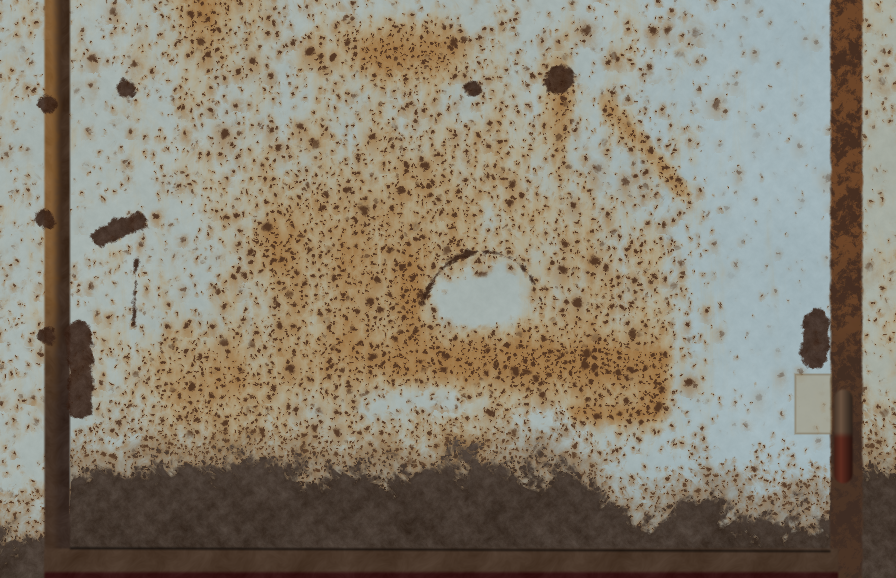
Write a WebGL 1 fragment shader that draws this texture.

```glsl
precision highp float;
// Weathered pale metal door in a rusty frame, dark with grime along its foot.
// Soft ellipses set where corrosion gathers, cellular noise scatters ragged
// pits inside them, and warped layered sines roughen stains and edges.
uniform vec2 u_resolution;

const float EDGE = .003;

vec2 hash2(vec2 p) {
  p = vec2(dot(p, vec2(127.1, 311.7)), dot(p, vec2(269.5, 183.3)));
  return fract(sin(p) * 43758.5);
}

// Layered sines, each octave turned and warped
float waves(vec2 p) {
  float sum = 0., gain = .6;
  for (int i = 0; i < 5; i++) {
    p += .4 * sin(p.yx * 1.3 + 1.7);
    sum += gain * sin(p.x) * cos(p.y);
    p = mat2(1.5, 1.2, -1.2, 1.5) * p + 2.3;
    gain *= .68;
  }
  return sum;
}

float blob(vec2 p, float x, float y, float rx, float ry) {
  vec2 q = (p - vec2(x, y)) / vec2(rx, ry);
  return exp(-dot(q, q));
}

float segment(vec2 p, float ax, float ay, float bx, float by) {
  vec2 d = vec2(bx - ax, by - ay);
  p -= vec2(ax, ay);
  return length(p - d * clamp(dot(p, d) / dot(d, d), 0., 1.));
}

float stroke(float dist, float halfWidth) {
  return 1. - smoothstep(halfWidth - EDGE, halfWidth + EDGE, dist);
}

float band(float x, float lo, float hi) {
  return stroke(abs(x - .5 * (lo + hi)), .5 * (hi - lo));
}

// Cellular pits: x is the dark core, y the halo running downward
vec2 pits(vec2 p, float scale, float amount) {
  vec2 cell = floor(p * scale), f = fract(p * scale), result = vec2(0.);
  for (int j = -1; j <= 1; j++) {
    for (int i = -1; i <= 1; i++) {
      vec2 o = vec2(float(i), float(j));
      vec2 d = f - o - hash2(cell + o), traits = hash2(cell + o + 71.3);
      float present = smoothstep(traits.x - .06, traits.x + .06, amount);
      float r = mix(.15, .46, traits.y * traits.y);
      float core = 1. - smoothstep(r * .5, r * 1.2, length(d));
      d.y *= d.y < 0. ? .5 : 1.;
      result = max(result, present * vec2(core, exp(-dot(d, d) / (r * r * 4.))));
    }
  }
  return result;
}

// How strongly the sheet is corroded at each place
float corrosion(vec2 p) {
  float a = .65 * blob(p, .36, 1., .09, .11);
  a += .65 * blob(p, .7, .91, .13, .05);
  a += .45 * blob(p, .64, .59, .2, .17);
  a += .45 * blob(p, .48, .56, .05, .09);
  a += .65 * blob(p, .71, .49, .025, .05);
  a += .5 * blob(p, .8, .38, .25, .055);
  a += .35 * blob(p, .34, .37, .09, .09);
  a += .35 * blob(p, 1.06, .34, .1, .06);
  a += .38 * blob(p, .6, .31, .5, .15);
  a += .3 * blob(p, 1., .52, .24, .22);
  a += .17 * blob(p, .65, .8, .6, .25);
  a += .45 * blob(p, .97, .83, .025, .1);
  float line = min(segment(p, .9, .376, 1.14, .38), segment(p, 1., .285, 1.13, .285));
  line = min(line, segment(p, 1.13, .285, 1.14, .38));
  line = min(line, segment(p, 1.05, .82, 1.18, .67));
  a += .5 * exp(-line * line * 4e3);
  a -= .75 * blob(p, .83, .475, .08, .05);
  a -= .5 * blob(p, .74, .31, .1, .035);
  return a - .45 * blob(p, .95, .25, .06, .05);
}

// Distance to solid rust: patches, scrapes and beam lumps
float scars(vec2 p) {
  float d = length(p - vec2(.968, .862)) - .023;
  d = min(d, segment(p, .175, .59, .24, .618) - .013);
  d = min(d, length(p - vec2(.216, .846)) - .014);
  d = min(d, length(p - vec2(.818, .848)) - .011);
  d = min(d, segment(p, .14, .3, .137, .42) - .02);
  d = min(d, segment(p, 1.41, .39, 1.41, .44) - .022);
  d = min(d, segment(p, .232, .44, .236, .55));
  for (int i = 0; i < 3; i++)
    d = min(d, length(p - vec2(.08, .42 + .2 * float(i))) - .014);
  vec2 q = (p - vec2(.835, .45)) / vec2(.105, .115);
  return min(d, abs(length(q) - 1.) * .105 + .1 * max(.2 - q.y, 0.));
}

void main() {
  vec2 p = gl_FragCoord.xy / u_resolution.y;
  float broad = waves(p * 13.), rough = waves(p * 47. + 5.), grain = waves(p * 150.);
  float drips = waves(p * vec2(60., 7.)), door = band(p.x, .121, 1.437);

  // Height of grime above the foot
  float depth = .19 - .085 * smoothstep(.95, 1.15, p.x) + .05 * blob(p, 1.22, .14, .05, .2);
  depth = mix(depth, mix(.07, .2, step(.8, p.x)), 1. - door);
  depth += .03 * broad + .03 * rough + .012 * grain - p.y;

  // Paint, warm stains and rust pits
  vec3 col = mix(vec3(.65, .69, .675), vec3(.63, .7, .72), smoothstep(.8, 1.4, p.x));
  col = mix(col, vec3(.66, .65, .57), .6 * step(1.49, p.x)) + .015 * broad + .012 * grain;
  float a = mix(.1, corrosion(p), door) + .12 * broad + .1 * rough;
  a *= 1. - .85 * door * smoothstep(1.16, 1.3, p.x);
  col = mix(col, vec3(.68, .62, .49), .85 * smoothstep(.04, .5, a + .13 * drips));
  col = mix(col, vec3(.62, .46, .27), .75 * smoothstep(.35, .9, a + .15 * drips));
  float amount = a + .7 * smoothstep(-.13, .01, depth);
  vec2 warped = p + .0035 * vec2(grain, waves(p * 130. + 9.));
  vec2 rust = max(pits(warped, 48., a * .4), pits(warped + 3.7, 85., amount * .6));
  rust = max(rust, pits(warped + 7.1, 140., amount * .7));
  col = mix(col, vec3(.57, .39, .2), rust.y * .6);
  col = mix(col, vec3(.28, .18, .12), rust.x * .88);

  // Grime with a crumbling edge
  col = mix(col, vec3(.45, .34, .23), .55 * smoothstep(-.09, .02, depth));
  vec3 grime = vec3(.245, .2, .17) + .03 * broad + .03 * rough + .035 * grain;
  col = mix(col, grime, .95 * smoothstep(-.012, .022, depth + .02 * rust.x));

  // Left beam, right post and sill
  float low = 1. - smoothstep(.2, .65, p.y + .06 * broad);
  vec3 beam = mix(vec3(.5, .36, .21), vec3(.24, .17, .12), smoothstep(.088, .108, p.x + .004 * rough));
  beam = mix(beam, vec3(.2, .15, .13), low * .8) + .04 * rough;
  col = mix(col, beam, band(p.x, .077, .121));
  vec3 post = mix(vec3(.42, .27, .16), vec3(.27, .18, .13), smoothstep(-.6, .6, rough + grain));
  post = mix(post, vec3(.23, .17, .14), low * .7);
  col = mix(col, post, band(p.x + .002 * rough, 1.437, 1.492));
  vec3 sill = mix(vec3(.2, .07, .07), vec3(.28, .21, .16), smoothstep(.006, .014, p.y));
  col = mix(col, sill + .03 * rough, band(p.x, .077, 1.45) * stroke(p.y, .051));
  col *= 1. - .55 * door * stroke(abs(p.y - .052 + .004 * p.x), .002);
  float scar = stroke(scars(p) + .005 * rough + .003 * grain, .002);
  col = mix(col, vec3(.22, .14, .1) + .04 * grain, .88 * scar);

  // Latch plate outline and bolt
  vec2 side = abs(p - vec2(1.407, .301)) - vec2(.031, .051);
  float rim = max(side.x, side.y);
  col = mix(col, vec3(.63, .59, .49), .6 * stroke(rim, 0.));
  col = mix(col, vec3(.45, .35, .22), .6 * stroke(abs(rim), .001));
  vec3 metal = mix(vec3(.32, .15, .11), vec3(.36, .28, .22), smoothstep(.24, .255, p.y));
  metal *= 1.15 - 35. * abs(p.x - 1.455);
  col = mix(col, metal, stroke(segment(p, 1.459, .18, 1.459, .31), .016));
  gl_FragColor = vec4(clamp(col, 0., 1.), 1.);
}
```
